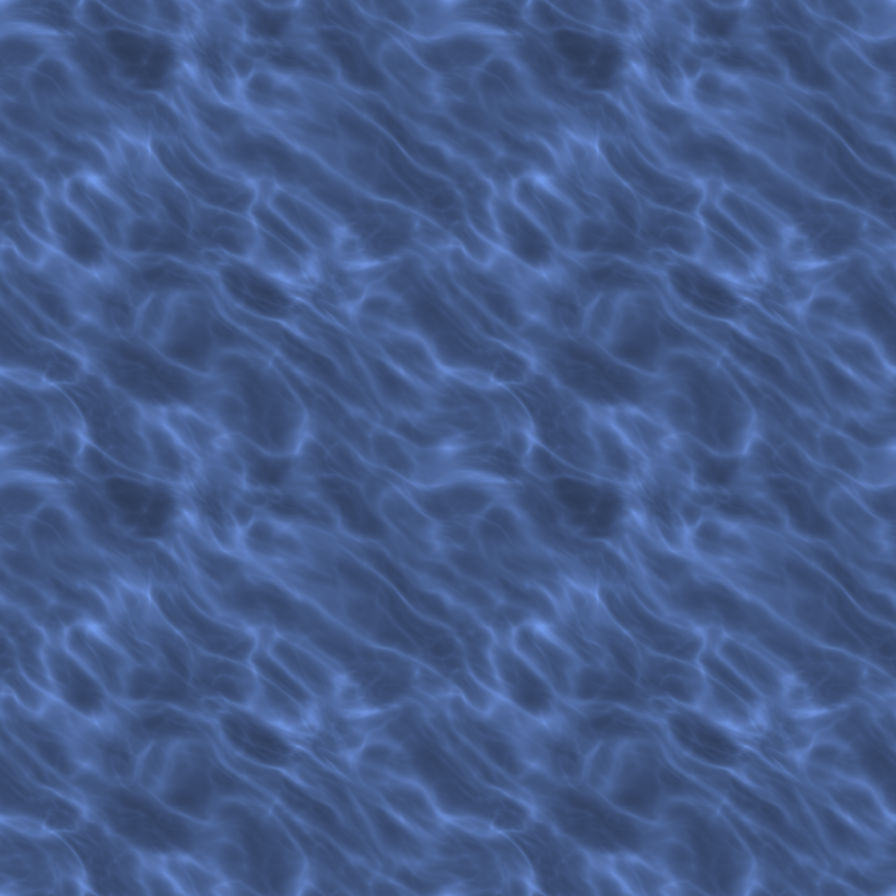
Write a WebGL 2 fragment shader that draws this texture.

```glsl
#version 300 es
precision highp float;
precision highp int;
// Blue water with slanted caustic ridges, loosely staggered, tiling two by two.

uniform vec2 u_resolution;
out vec4 outColor;

const float REPEATS = 2.0;
const vec3 WATER_TINT = vec3(0.497, 0.661, 1.0);

// Whole-number shears (columns): both lean downwards to the right and still wrap.
const mat2 STAGGER = mat2(2.0, 0.0, 1.0, 2.0); // four ridge cells per tile
const mat2 STREAK = mat2(1.0, 0.0, 1.0, 1.0);  // one streak cell per tile

// Integer hash of a lattice cell, two values in 0..1.
vec2 hash2(vec2 cell, uint seed) {
    uvec2 v = uvec2(cell) * 1664525u + uvec2(seed * 7919u + 101u, seed * 6271u + 37u);
    v.x += v.y * 1664525u;
    v.y += v.x * 1664525u;
    v ^= v >> 16u;
    v.x += v.y * 1664525u;
    v.y += v.x * 1664525u;
    v ^= v >> 16u;
    return vec2(v & 65535u) / 65535.0;
}

vec2 gradient(vec2 cell, float period, uint seed) {
    return normalize(hash2(mod(cell, period), seed) - 0.5 + 0.0001);
}

// Gradient noise that wraps after a whole number of cells.
float wrapNoise(vec2 p, float period, uint seed) {
    vec2 q = p * period;
    vec2 i = floor(q);
    vec2 f = q - i;
    vec2 u = f * f * f * (f * (f * 6.0 - 15.0) + 10.0);
    vec2 e = vec2(1.0, 0.0);
    float a = dot(gradient(i, period, seed), f);
    float b = dot(gradient(i + e.xy, period, seed), f - e.xy);
    float c = dot(gradient(i + e.yx, period, seed), f - e.yx);
    float d = dot(gradient(i + e.xx, period, seed), f - e.xx);
    return mix(mix(a, b, u.x), mix(c, d, u.x), u.y);
}

float cloud(vec2 p, float period, uint seed) {
    float sum = 0.0;
    float weight = 1.0;
    for (uint i = 0u; i < 3u; i++) {
        sum += weight * wrapNoise(p, period, seed + i);
        period *= 2.0;
        weight *= 0.45;
    }
    return sum;
}

// Two independent clouds used to displace a position.
vec2 bend(vec2 p, float period, uint seed) {
    return vec2(cloud(p, period, seed), cloud(p, period, seed + 12u));
}

// Glowing crest where the noise crosses zero, with a rounded peak.
float ridge(float n, float width) {
    float softness = 0.25 * width;
    return exp(-(sqrt(n * n + softness * softness) - softness) / width);
}

// Layered ridges; fine ones show mostly beside the coarse ones.
float caustics(vec2 p, float period, uint seed) {
    float sum = 0.0;
    float weight = 0.5;
    float carry = 1.0;
    float width = 0.1;
    for (uint i = 0u; i < 4u; i++) {
        float crest = ridge(wrapNoise(p, period, seed + i), width);
        sum += weight * carry * crest;
        carry = 0.65 + 0.75 * crest;
        period *= 2.0;
        weight *= 0.4;
        width *= 1.3;
    }
    return sum;
}

void main() {
    vec2 tile = fract(gl_FragCoord.xy / u_resolution * REPEATS);

    // A drift makes the staggered cells differ within one tile.
    vec2 drifted = tile + 0.06 * bend(tile, 3.0, 11u);

    // Staggered ridges, bent alike in every cell.
    vec2 cell = STAGGER * drifted;
    cell += 0.085 * bend(cell, 3.0, 41u);
    float cellLight = caustics(cell, 3.0, 83u);

    // Longer streaks that do not repeat inside the tile.
    vec2 streak = STREAK * drifted;
    float streakLight = caustics(streak + 0.06 * bend(streak, 4.0, 131u), 5.0, 157u);

    // Uneven brightness and broad, murky shading.
    float strength = clamp(1.0 + 1.6 * wrapNoise(tile, 4.0, 61u), 0.3, 1.7);
    float light = 0.378 + 0.25 * strength * cellLight + 0.24 * streakLight;
    light += 0.06 * cloud(streak, 4.0, 71u);

    outColor = vec4(WATER_TINT * clamp(light, 0.34, 0.96), 1.0);
}
```
